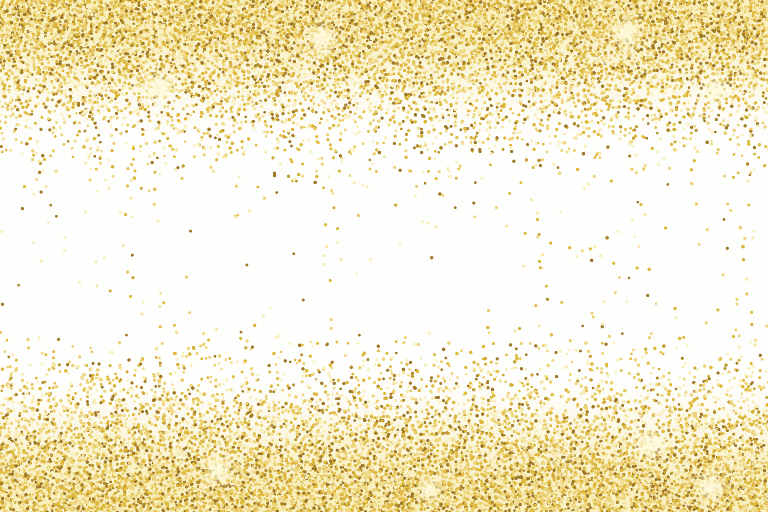
This background is drawn by a Shadertoy shader. Its source:

```glsl
// Gold glitter drifting in from the top and bottom edges over a white field.
// Rotated, jittered grids scatter round grains whose chance of appearing falls
// with distance from the nearer edge; soft starry glints lie over the bands.

const vec3 PAPER = vec3(0.995, 0.995, 0.99);
const vec3 HAZE  = vec3(0.97, 0.93, 0.74);
const vec3 CREAM = vec3(0.98, 0.94, 0.74);
const vec3 STRAW = vec3(0.93, 0.83, 0.47);
const vec3 GOLD  = vec3(0.87, 0.72, 0.23);
const vec3 BRONZE = vec3(0.62, 0.47, 0.15);
const vec3 GLINT = vec3(1.0, 0.985, 0.87);

const int LAYERS = 6;
const float CELL = 0.012;       // grid pitch, in canvas heights
const float BAND_DEPTH = 0.40;  // reach of the glitter from each edge

float hash(vec2 p) {
    return fract(sin(dot(p, vec2(127.1, 311.7))) * 43758.5453);
}

mat2 rotation(float angle) {
    float c = cos(angle), s = sin(angle);
    return mat2(c, s, -s, c);
}

// 1 at the top and bottom edges, 0 in the empty middle
float edgeCloseness(float y) {
    return clamp(1.0 - min(y, 1.0 - y) / BAND_DEPTH, 0.0, 1.0);
}

float grainChance(float closeness) {
    return min(1.0, 1.25 * closeness * closeness);
}

vec3 grainColor(float pick) {
    vec3 color = mix(CREAM, STRAW, smoothstep(0.18, 0.34, pick));
    color = mix(color, GOLD, smoothstep(0.48, 0.62, pick));
    return mix(color, BRONZE, smoothstep(0.76, 0.92, pick));
}

// One layer of grains: rgb is the colour, a is the coverage
vec4 grainLayer(vec2 p, float layer, float pixel) {
    mat2 turn = rotation(0.37 + layer * 1.13);
    vec2 q = turn * p / CELL;
    vec2 id = floor(q);
    vec2 seed = id + layer * 37.0;
    vec2 jitter = vec2(hash(seed + 3.1), hash(seed + 8.7));
    vec2 center = (id + mix(vec2(0.28), vec2(0.72), jitter)) * CELL;
    float homeY = (transpose(turn) * center).y;
    float present = step(hash(seed + 15.3), grainChance(edgeCloseness(homeY)));
    float radius = mix(0.0025, 0.0035, hash(seed + 21.9));
    float gap = length(q * CELL - center) - radius;
    float cover = 1.0 - smoothstep(-0.5 * pixel, 0.5 * pixel, gap);
    return vec4(grainColor(hash(seed + 29.4)), cover * present);
}

// Soft round glow with faint uneven rays
float glint(vec2 offset, float size) {
    float r = length(offset) / size;
    float angle = atan(offset.y, offset.x);
    float rays = 0.5 + 0.5 * cos(angle * 8.0) * cos(angle * 3.0 + 0.6);
    return 0.85 * exp(-5.0 * r * r) + 0.4 * rays * exp(-2.2 * r * r);
}

void mainImage(out vec4 fragColor, in vec2 fragCoord) {
    vec2 p = fragCoord / iResolution.y;
    float aspect = iResolution.x / iResolution.y;
    float pixel = 1.0 / iResolution.y;

    // Warm haze beneath the densest glitter
    float closeness = edgeCloseness(p.y);
    vec3 color = mix(PAPER, HAZE, 0.85 * smoothstep(0.3, 0.95, closeness));

    // Grains
    for (int i = 0; i < LAYERS; i++) {
        vec4 grain = grainLayer(p, float(i), pixel);
        color = mix(color, grain.rgb, grain.a);
    }

    // Glints: x as a fraction of width, y of height, then size
    vec3 glints[8] = vec3[8](
        vec3(0.419, 0.926, 0.042), vec3(0.815, 0.937, 0.046),
        vec3(0.206, 0.828, 0.045), vec3(0.932, 0.824, 0.042),
        vec3(0.284, 0.082, 0.042), vec3(0.846, 0.131, 0.045),
        vec3(0.925, 0.049, 0.046), vec3(0.560, 0.043, 0.034));
    for (int i = 0; i < 8; i++) {
        vec2 offset = p - glints[i].xy * vec2(aspect, 1.0);
        color = mix(color, GLINT, min(0.9, glint(offset, glints[i].z)));
    }

    fragColor = vec4(color, 1.0);
}
```
